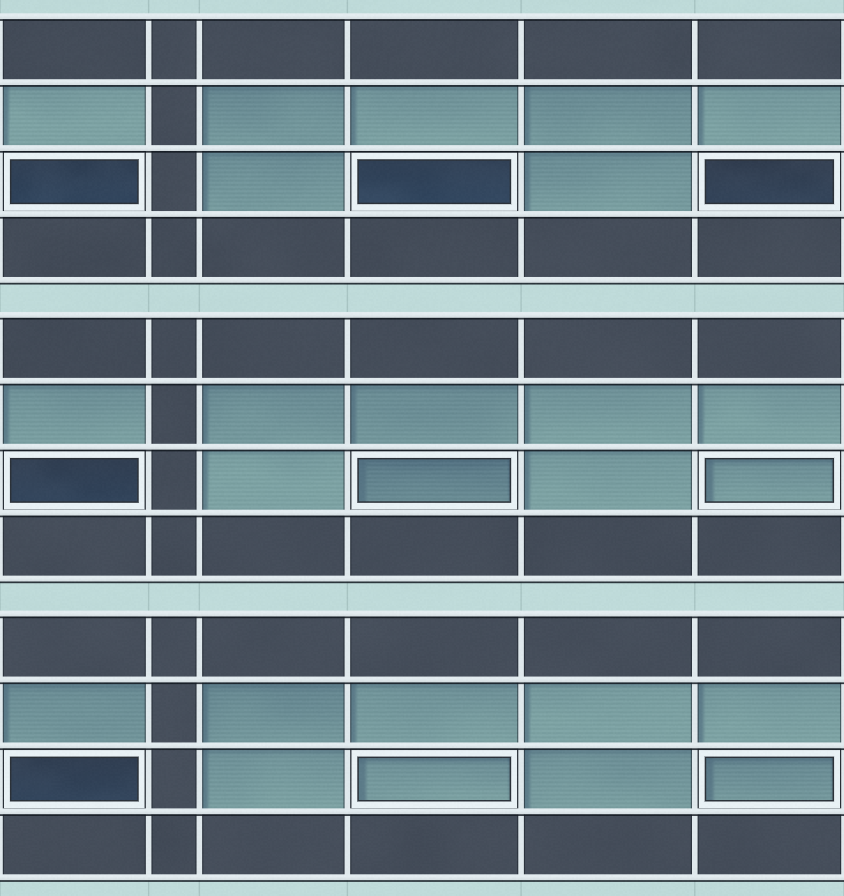
This pattern is drawn by a WebGL 2 fragment shader. Its source:

```glsl
#version 300 es
precision highp float;
// Office facade: three equal storeys of four rows by six uneven bays, split by
// pale bands. Each pixel finds its storey, row and bay, is filled as panel,
// blind-covered glass or framed vent, then covered by the white rail grid.
uniform vec2 u_resolution;
out vec4 fragColor;

const vec2 FACADE = vec2(724.0, 768.0);  // facade size in design units
const float STOREY = 256.0;              // storey height
const float ROW = 56.5;                  // row height
const float FIRST_RAIL = 15.0;           // band centre to first rail
const float BAY_EDGE[7] = float[7](0.0, 127.5, 171.0, 298.0, 447.0, 596.0, 724.0);

const vec3 PANEL = vec3(0.267, 0.300, 0.350);
const vec3 BAND = vec3(0.745, 0.855, 0.850);
const vec3 RAIL = vec3(0.890, 0.925, 0.940);
const vec3 GASKET = vec3(0.070, 0.095, 0.125);
const vec3 BLIND = vec3(0.490, 0.635, 0.640);
const vec3 SHADE = vec3(0.310, 0.425, 0.495);
const vec3 NIGHT = vec3(0.195, 0.255, 0.335);

float hash(vec2 p) {
  return fract(sin(dot(p, vec2(127.1, 311.7))) * 43758.5);
}

float noise(vec2 p) {
  vec2 i = floor(p), f = fract(p);
  f = f * f * (3.0 - 2.0 * f);
  return mix(mix(hash(i), hash(i + vec2(1, 0)), f.x),
             mix(hash(i + vec2(0, 1)), hash(i + vec2(1, 1)), f.x), f.y);
}

// Antialiased coverage of a signed distance
float cover(float d, float px) { return clamp(0.5 - d / px, 0.0, 1.0); }

float box(vec2 p, vec2 lo, vec2 hi) {
  vec2 d = max(lo - p, p - hi);
  return max(d.x, d.y);
}

// Glass over a blind: fine slats, soft shadow from the top and left reveal
vec3 blindGlass(vec2 q, vec2 size, float seed, float gloom) {
  vec2 t = q / size;
  float light = 0.50 + 0.42 * seed - gloom;
  light += 0.30 * (t.y - 0.45) + 0.12 * (noise(t * vec2(3.0, 2.0) + seed * 40.0) - 0.5);
  light *= mix(0.35, 1.0, smoothstep(5.0, 10.0, q.x));
  light *= mix(0.45, 1.0, smoothstep(2.0, 13.0 - 6.0 * seed, q.y));
  light -= 0.25 * smoothstep(size.x - 4.0, size.x - 1.0, q.x);
  vec3 c = mix(SHADE, BLIND, clamp(light * 1.15, 0.0, 1.0));
  return c + 0.016 * sin(q.y * 6.2832 / 3.6) * smoothstep(6.0, 10.0, q.x);
}

// Unlit glass with a faint sky gradient
vec3 darkGlass(vec2 q, vec2 size, float seed) {
  vec2 t = q / size;
  vec3 c = NIGHT + vec3(0.00, 0.02, 0.035) * (t.y + seed - 0.8);
  return c + 0.035 * (noise(t * vec2(4.0, 2.0) + seed * 30.0) - 0.5);
}

// Opening vent: white frame, dark gasket, then glass
vec3 vent(vec2 q, vec2 size, float seed, bool unlit, vec3 behind, float px) {
  vec2 lo = vec2(8.5, 9.5), hi = size - vec2(8.5, 8.5);
  vec3 glass = unlit ? darkGlass(q - lo, hi - lo, seed)
                     : blindGlass(q - lo, hi - lo, seed, 0.22);
  float outer = box(q, vec2(3.4, 3.5), size - vec2(3.4, 2.8));
  float inner = box(q, lo, hi);
  vec3 c = mix(behind, RAIL + 0.02, cover(outer, px));
  c = mix(c, GASKET + 0.1, cover(inner, px));
  return mix(c, glass, cover(inner + 1.3, px));
}

void main() {
  vec2 uv = gl_FragCoord.xy / u_resolution;
  vec2 p = vec2(uv.x, 1.0 - uv.y) * FACADE;
  float px = FACADE.y / u_resolution.y;

  // Bay, storey and row of this point
  int bay = 0;
  for (int i = 1; i < 6; i++) bay += p.x >= BAY_EDGE[i] ? 1 : 0;
  float left = BAY_EDGE[bay], right = BAY_EDGE[bay + 1];
  float storey = floor((p.y + 1.0) / STOREY);
  float v = mod(p.y + 1.0, STOREY) - FIRST_RAIL;
  float row = clamp(floor(v / ROW), 0.0, 3.0);
  vec2 q = vec2(p.x - left, v - row * ROW);
  vec2 size = vec2(right - left, ROW);
  float seed = hash(vec2(float(bay) + 1.0, storey * 4.0 + row + 2.0));
  float post = min(p.x - left, right - p.x);

  // Cell filling
  vec3 color = PANEL + 0.018 * (noise(p / 45.0) - 0.5) + 0.012 * (seed - 0.5);
  bool glazed = bay != 1 && (row == 1.0 || row == 2.0);
  bool vented = row == 2.0 && (bay == 0 || bay == 3 || bay == 5);
  if (vented) color = vent(q, size, seed, storey < 0.5 || bay == 0, GASKET + 0.15, px);
  else if (glazed) color = blindGlass(q, size, seed, 0.0);

  // Posts with dark seals, then rails with a shadow below
  color = mix(color, GASKET, 0.5 * cover(post - 3.4, px));
  color = mix(color, RAIL - 0.015, cover(post - 2.4, px));
  float r = v - clamp(floor(v / ROW + 0.5), 0.0, 4.0) * ROW;
  float rail = max(-2.6 - r, r - 2.4);

  // Pale band with thin joints
  vec3 band = BAND + 0.012 * (noise(p / vec2(90.0, 20.0)) - 0.5);
  band -= 0.09 * cover(post - 0.6, px);
  float inBand = max(cover(v, px), cover(4.0 * ROW - v, px));
  color = mix(color, band, inBand);

  color = mix(color, GASKET, 0.85 * cover(max(-r, r - 3.9), px));
  color = mix(color, RAIL - 0.05 * smoothstep(-1.0, 2.4, r), cover(rail, px));
  color += 0.012 * (hash(floor(p * 0.66)) - 0.5);
  fragColor = vec4(color, 1.0);
}
```
